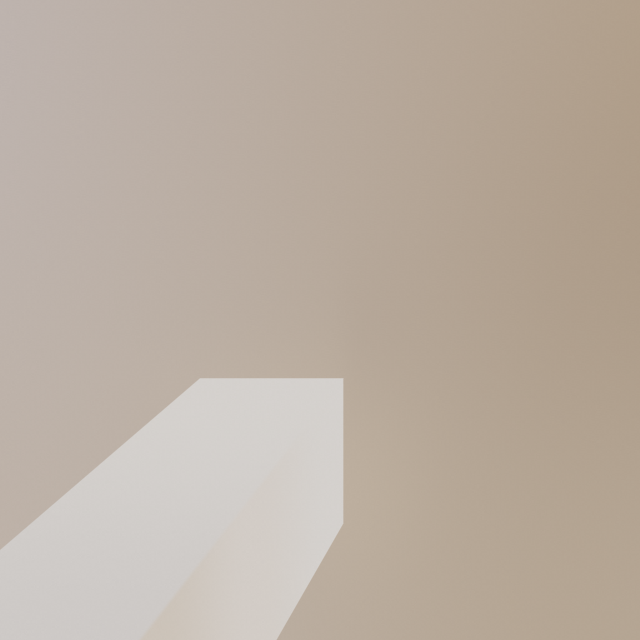
Reproduce this background procedurally as a WebGL 2 fragment shader.

```glsl
#version 300 es
precision highp float;

uniform vec2 u_resolution;
out vec4 outColor;

// Beam outline, in canvas units
const vec2 CORNER = vec2(0.5365, 0.4090);
const vec2 TOP_LEFT = vec2(0.3125, 0.4090);
const vec2 LEFT_EXIT = vec2(0.0, 0.1406);
const vec2 RIGHT_LOW = vec2(0.5365, 0.1820);
const vec2 BOTTOM_EXIT = vec2(0.4320, 0.0);
const vec2 FOLD_EXIT = vec2(0.2190, 0.0);

// Wall colours
const vec3 WALL_TOP_LEFT = vec3(0.742, 0.703, 0.682);
const vec3 WALL_TOP_RIGHT = vec3(0.700, 0.632, 0.555);
const vec3 WALL_LOW_LEFT = vec3(0.742, 0.697, 0.658);
const vec3 WALL_LOW_RIGHT = vec3(0.710, 0.650, 0.580);
const vec3 SHADE = vec3(0.022, 0.025, 0.025);
const vec3 BOUNCE = vec3(0.018, 0.018, 0.013);

// Beam colours
const vec3 FACE_BRIGHT = vec3(0.832, 0.818, 0.804);
const vec3 FACE_LOW = vec3(0.804, 0.788, 0.777);
const vec3 SIDE_WARM = vec3(0.798, 0.764, 0.725);
const vec3 SIDE_PALE = vec3(0.824, 0.800, 0.777);

const float EDGE_SOFTNESS = 0.0012;
const float FOLD_SOFTNESS = 0.0025;
const float GRAIN_CELLS = 512.0;
const float GRAIN_AMOUNT = 0.006;

float hash(vec2 p) {
  return fract(sin(dot(p, vec2(127.1, 311.7))) * 43758.5453);
}

// Signed distance to the line a-b, positive on its right
float rightOf(vec2 p, vec2 a, vec2 b) {
  vec2 d = normalize(b - a);
  return dot(p - a, vec2(d.y, -d.x));
}

float glow(vec2 p, vec2 centre, vec2 radius) {
  vec2 q = (p - centre) / radius;
  return exp(-dot(q, q));
}

vec3 wallColor(vec2 p) {
  vec3 low = mix(WALL_LOW_LEFT, WALL_LOW_RIGHT, smoothstep(0.0, 0.95, p.x));
  vec3 high = mix(WALL_TOP_LEFT, WALL_TOP_RIGHT, p.x);
  vec3 color = mix(low, high, smoothstep(0.1, 1.0, p.y));

  // Shade on the right, and light thrown back around the beam
  color -= SHADE * glow(p, vec2(1.0, 0.58), vec2(0.38, 0.34));
  color += BOUNCE * 0.5 * glow(p, vec2(0.40, 0.40), vec2(0.17, 0.08));
  color += BOUNCE * glow(p, vec2(0.55, 0.24), vec2(0.12, 0.16));

  // Faint seam rising from the corner
  float seam = smoothstep(-0.03, 0.03, p.x - CORNER.x);
  return color - SHADE * 0.35 * seam * glow(p, CORNER + vec2(0.0, 0.05), vec2(0.12));
}

vec3 beamColor(vec2 p, float pixel) {
  vec3 face = mix(FACE_LOW, FACE_BRIGHT, smoothstep(0.0, 0.38, p.y));

  // Warm side, paler in a low band and towards its right edge
  vec3 side = mix(SIDE_WARM, SIDE_PALE, smoothstep(0.25, 0.39, p.x));
  side = mix(side, FACE_BRIGHT, smoothstep(0.40, 0.52, p.x));
  side = mix(side, FACE_BRIGHT, smoothstep(0.26, 0.40, p.y));

  float fold = rightOf(p, FOLD_EXIT, CORNER);
  float softness = FOLD_SOFTNESS + pixel;
  return mix(face, side, smoothstep(-softness, softness, fold));
}

void main() {
  vec2 p = gl_FragCoord.xy / u_resolution;
  float pixel = 1.0 / min(u_resolution.x, u_resolution.y);

  // The beam is where all four half planes overlap
  float inside = min(CORNER.y - p.y, CORNER.x - p.x);
  inside = min(inside, rightOf(p, LEFT_EXIT, TOP_LEFT));
  inside = min(inside, rightOf(p, RIGHT_LOW, BOTTOM_EXIT));
  float softness = max(EDGE_SOFTNESS, 0.7 * pixel);
  float beam = smoothstep(-softness, softness, inside);

  vec3 color = mix(wallColor(p), beamColor(p, pixel), beam);
  color += (hash(floor(p * GRAIN_CELLS)) - 0.5) * GRAIN_AMOUNT;
  outColor = vec4(color, 1.0);
}
```
